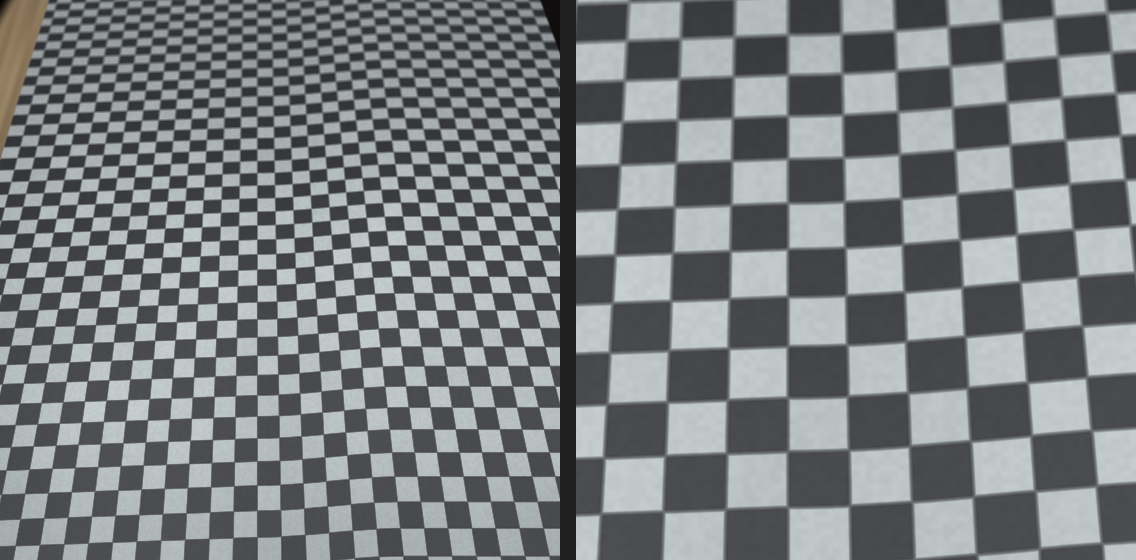
Left: the whole. Right: its middle third, enlarged.
This pattern is drawn by a three.js fragment shader. Its source:

```glsl
// Checkered paper sheet receding in perspective over a wooden table.
varying vec2 vUv;

const float PI = 3.14159265;
const float AXIS = 0.4596; // upright column line the sheet converges around

float hash(vec2 p) {
  return fract(sin(dot(p, vec2(127.1, 311.7))) * 43758.5453);
}

float noise(vec2 p) {
  vec2 i = floor(p), f = fract(p);
  f = f * f * (3.0 - 2.0 * f);
  return mix(mix(hash(i), hash(i + vec2(1.0, 0.0)), f.x),
             mix(hash(i + vec2(0.0, 1.0)), hash(i + vec2(1.0)), f.x), f.y);
}

// Downward displacement of the rows: left side sags, right side is lifted by a fold.
float rowShift(float x) {
  return 0.036 * max(AXIS - x, 0.0) - 0.016 * smoothstep(AXIS, 0.72, x);
}

float cellWidth(float depth) {
  return 0.0255 + 0.0181 * depth;
}

float cellHeight(float depth) {
  return (depth + 1.018) * (depth + 1.018) / 80.7;
}

// Canvas position, depth measured downward, to column and row coordinates.
vec2 sheetCoord(float x, float depth) {
  float bent = depth - rowShift(x);
  return vec2((x - AXIS) / cellWidth(depth), 0.81 - 80.7 / (bent + 1.018));
}

// Square wave of period 2 with edges softened over the given half width.
vec2 softSquare(vec2 p, vec2 soft) {
  return clamp(sin(PI * p) / (PI * soft), -1.0, 1.0);
}

float checker(vec2 p, vec2 soft) {
  vec2 wave = softSquare(p, soft);
  return 0.5 + 0.5 * wave.x * wave.y;
}

// Thin ink outline along the cell borders.
float outline(vec2 p, vec2 size) {
  vec2 d = abs(fract(p + 0.5) - 0.5) * size;
  return 1.0 - smoothstep(0.0004, 0.002, min(d.x, d.y));
}

vec3 paperColor(float depth) {
  vec3 lit = mix(vec3(0.60, 0.62, 0.63), vec3(0.74, 0.77, 0.77), smoothstep(0.0, 0.5, depth));
  return lit * (1.0 - 0.08 * smoothstep(0.72, 1.0, depth));
}

vec3 inkColor(float depth) {
  return mix(vec3(0.19, 0.20, 0.215), vec3(0.295, 0.30, 0.305), smoothstep(0.1, 0.75, depth));
}

vec3 woodColor(vec2 p) {
  float grain = noise(vec2(p.x * 90.0 + p.y * 28.0, p.y * 7.0));
  vec3 wood = mix(vec3(0.49, 0.41, 0.31), vec3(0.61, 0.53, 0.41), grain);
  return wood * smoothstep(0.0, 0.035, p.x + 0.6 * p.y);
}

vec3 sheetColor(float x, float depth) {
  vec2 p = sheetCoord(x, depth);
  vec2 size = vec2(cellWidth(depth), cellHeight(depth));
  float blur = mix(0.0033, 0.0014, smoothstep(0.0, 0.5, depth));
  float white = checker(p, blur / size);

  // Print variation, paper grain and soft shading from the fold
  float tone = 1.0 + 0.035 * (hash(floor(p)) - 0.5);
  tone += 0.05 * (noise(vec2(x, depth) * 260.0) - 0.5);
  tone += 0.06 * (noise(vec2(x * 6.0, depth * 4.0)) - 0.5);
  tone -= 0.08 * smoothstep(0.3, 0.65, abs(x - 0.5)) * (1.0 - 0.5 * depth);

  vec3 color = mix(inkColor(depth), paperColor(depth), white) * tone;
  return color * (1.0 - 0.22 * outline(p, size) * smoothstep(0.25, 0.6, depth));
}

void main() {
  float x = vUv.x;
  float depth = 1.0 - vUv.y;

  // Sheet borders: wood beyond the left one, darkness beyond the right one
  float leftEdge = 0.088 - 0.31 * depth;
  float rightEdge = 0.9645 + 0.37 * depth;

  vec3 color = sheetColor(x, depth);
  color = mix(woodColor(vec2(x, depth)), color, smoothstep(-0.003, 0.003, x - leftEdge));
  color = mix(color, vec3(0.06, 0.05, 0.05), smoothstep(-0.003, 0.003, x - rightEdge));
  gl_FragColor = vec4(color, 1.0);
}
```
